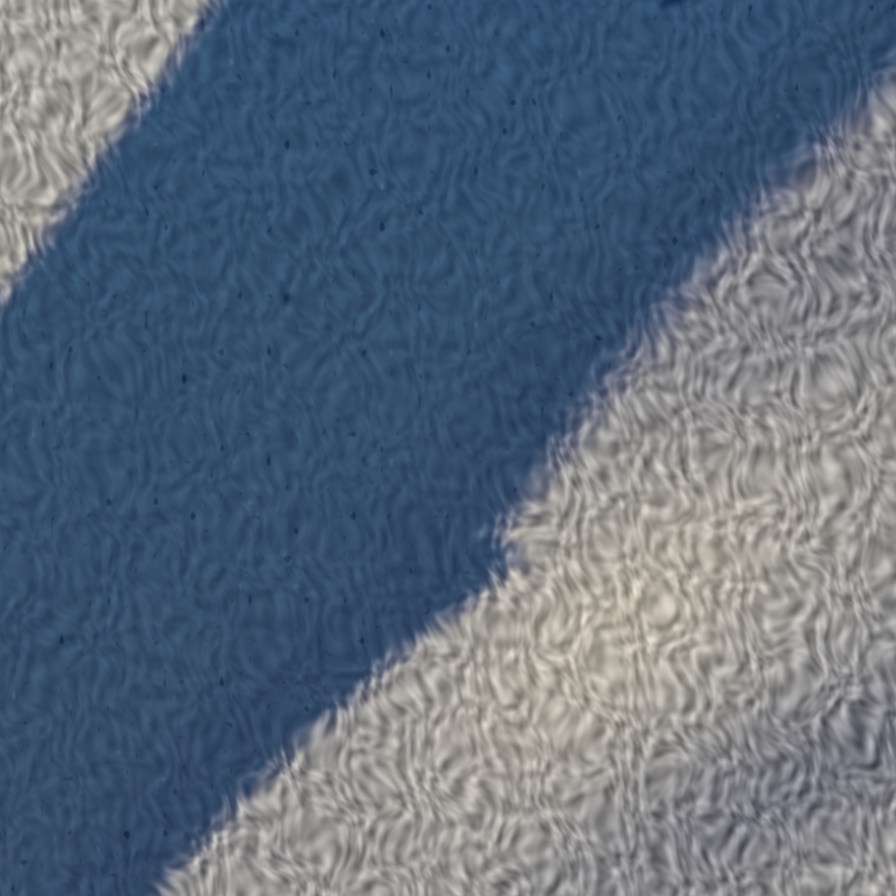
This texture is drawn by a WebGL 2 fragment shader. Its source:

```glsl
#version 300 es
precision highp float;

#define SHADOW_TOP vec3(0.198, 0.318, 0.445)
#define SHADOW_LOW vec3(0.215, 0.302, 0.405)
#define SHADOW_RIM vec3(0.185, 0.270, 0.395)
#define PLASTER vec3(0.585, 0.580, 0.575)
#define SUNLIT vec3(0.725, 0.695, 0.635)
#define DUSK vec3(0.435, 0.440, 0.485)
#define GRAIN_SCALE vec2(78.0, 50.0)
#define GRAIN_LIT 0.29
#define GRAIN_SHADE 0.085

uniform vec2 u_resolution;
out vec4 fragColor;

vec2 hashGradient(vec2 cell) {
    vec3 q = fract(cell.xyx * vec3(0.1031, 0.1030, 0.0973));
    q += dot(q, q.yzx + 33.33);
    float angle = 6.2832 * fract((q.x + q.y) * q.z);
    return vec2(cos(angle), sin(angle));
}

float gradientNoise(vec2 p) {
    vec2 i = floor(p), f = p - i;
    vec2 w = f * f * f * (f * (f * 6.0 - 15.0) + 10.0);
    vec2 e = vec2(0.0, 1.0);
    float a = dot(hashGradient(i), f);
    float b = dot(hashGradient(i + e.yx), f - e.yx);
    float c = dot(hashGradient(i + e.xy), f - e.xy);
    float d = dot(hashGradient(i + e.yy), f - e.yy);
    return mix(mix(a, b, w.x), mix(c, d, w.x), w.y);
}

// Elongated, gently warped ridges of rough plaster
float plasterGrain(vec2 p) {
    vec2 warp = vec2(gradientNoise(p * 17.0), gradientNoise(p * 17.0 + 41.0));
    vec2 q = (p + warp * 0.022) * GRAIN_SCALE;
    q.x += q.y * 0.25;
    float relief = gradientNoise(q) - 0.65 * gradientNoise(q + vec2(0.45, -0.3));
    return relief + 0.45 * gradientNoise(q * 1.9 + 17.0);
}

// Horizontal position of the right shadow border at height y
float rightBorder(float y) {
    float low = 0.163 + y * (0.85 + 0.65 * y);
    float t = y - 0.405;
    float high = 0.55 + t * (0.62 + 0.45 * t);
    return mix(low, high, smoothstep(0.362, 0.408, y));
}

// Soft elliptical falloff turned by an angle
float glow(vec2 p, vec2 center, vec2 radius, float angle) {
    float c = cos(angle), s = sin(angle);
    vec2 q = mat2(c, -s, s, c) * (p - center) / radius;
    return exp(-dot(q, q));
}

void main() {
    vec2 p = gl_FragCoord.xy / u_resolution;
    float grain = plasterGrain(p);
    float mottle = gradientNoise(p * 9.0) + 0.5 * gradientNoise(p * 23.0);

    // Signed distances to both shadow borders, positive in the light
    float wobble = 0.012 * grain + 0.006 * mottle;
    float left = 0.817 * ((p.y - 0.659) / 1.415 - p.x) + wobble * 0.7;
    float right = 0.7 * (p.x - rightBorder(p.y)) + wobble;
    float softness = mix(0.027, 0.048, smoothstep(0.4, 0.6, p.y));
    float litLeft = smoothstep(-0.017, 0.022, left);
    float litRight = smoothstep(-0.45 * softness, softness, right);
    float lit = max(litLeft, litRight);

    // Shadowed wall
    vec3 shade = mix(SHADOW_LOW, SHADOW_TOP, p.y);
    shade = mix(shade, SHADOW_RIM, 0.6 * exp(-pow((right + 0.045) / 0.05, 2.0)));
    shade += 0.012 * mottle;
    float fleck = gradientNoise(p * vec2(95.0, 65.0) + 73.0);
    shade += GRAIN_SHADE * grain * vec3(0.75, 0.95, 1.0);
    shade -= 0.09 * smoothstep(0.38, 0.62, fleck);
    shade += 0.05 * smoothstep(0.42, 0.65, -fleck);
    float pits = glow(p, vec2(0.75, 1.0), vec2(0.014, 0.008), 0.0)
               + glow(p, vec2(0.32, 0.668), vec2(0.006), 0.0)
               + 0.7 * glow(p, vec2(0.31, 0.953), vec2(0.01, 0.006), 0.0);
    shade -= 0.12 * pits;

    // Sunlit wall with a warm pool and two dim bands
    float pool = glow(p, vec2(0.69, 0.31), vec2(0.27, 0.13), 0.75);
    float corner = glow(p, vec2(0.93, 0.14), vec2(0.30, 0.085), 0.48);
    float band = glow(p, vec2(0.94, 0.70), vec2(0.30, 0.10), 0.65);
    vec3 light = mix(PLASTER, SUNLIT, 0.85 * pool);
    light = mix(light, DUSK, clamp(0.85 * corner + 0.55 * band, 0.0, 1.0));
    light = mix(light, DUSK, 0.35 * smoothstep(0.6, 0.95, p.y) * step(0.5, p.x));
    light += vec3(0.045, 0.04, 0.02) * litLeft;
    light += 0.02 * mottle + GRAIN_LIT * grain * vec3(1.0, 0.99, 0.95);

    // Cool violet penumbra
    vec3 color = mix(shade, light, lit);
    color += vec3(0.015, -0.008, 0.008) * 4.0 * lit * (1.0 - lit);
    fragColor = vec4(clamp(color, 0.0, 1.0), 1.0);
}
```
